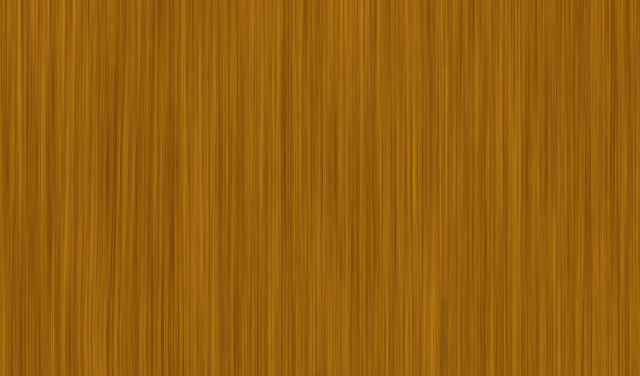
Reproduce this texture procedurally as a Shadertoy shader.

```glsl
// Fine vertical wood grain in golden brown.
// Layers of crisp value noise, stretched along y, sum to one tone; a gentle
// sideways warp bends the fibres, and the tone picks the colour.

const vec3 DARK_WOOD  = vec3(0.45, 0.25, 0.015);
const vec3 LIGHT_WOOD = vec3(0.73, 0.49, 0.085);

float hash(vec2 cell) {
    vec3 q = fract(vec3(cell.xyx) * 0.1031);
    q += dot(q, q.yzx + 33.33);
    return fract((q.x + q.y) * q.z);
}

// Value noise; edge is the share of a cell used to blend sideways.
float valueNoise(vec2 p, float edge) {
    vec2 cell = floor(p);
    vec2 f = fract(p);
    f.x = smoothstep(0.5 - 0.5 * edge, 0.5 + 0.5 * edge, f.x);
    f.y = f.y * f.y * (3.0 - 2.0 * f.y);
    float low  = mix(hash(cell), hash(cell + vec2(1.0, 0.0)), f.x);
    float high = mix(hash(cell + vec2(0.0, 1.0)), hash(cell + 1.0), f.x);
    return mix(low, high, f.y);
}

// Signed streaks: density counts cells across and along one canvas height.
float streaks(vec2 p, vec2 density, float edge, float seed) {
    return valueNoise(p * density + seed * vec2(17.3, 5.7), edge) - 0.5;
}

// Sideways drift of the fibres, strongest in a soft band around bandX.
vec2 bendFibres(vec2 p, float bandX, float bandWidth, float amount) {
    float d = (p.x - bandX) / bandWidth;
    float band = exp(-d * d);
    float sway = sin(p.y * 5.0 + 0.6) + 0.4 * sin(p.y * 9.0 + p.x * 6.0);
    float drift = valueNoise(p * vec2(4.0, 2.0), 1.0) - 0.5;
    return p + vec2(amount * band * sway + 0.001 * drift, 0.0);
}

float grainTone(vec2 p) {
    float tone = 0.5;
    tone += 0.12 * streaks(p, vec2(11.0, 1.2), 1.0, 1.0);   // broad bands
    tone += 0.12 * streaks(p, vec2(47.0, 1.8), 0.9, 2.0);   // fibre bundles
    tone += 0.25 * streaks(p, vec2(139.0, 1.4), 0.7, 3.0);  // long fibres
    tone += 0.37 * streaks(p, vec2(233.0, 2.2), 0.8, 4.0);  // fine fibres
    tone += 0.38 * streaks(p, vec2(311.0, 4.5), 0.9, 5.0);  // short fibres
    tone += 0.13 * streaks(p, vec2(290.0, 26.0), 1.0, 6.0); // flecks
    return tone;
}

// Narrow dark pores that fade in and out along the fibres.
float pores(vec2 p) {
    float line = valueNoise(p * vec2(219.0, 1.6) + 91.0, 0.8);
    float fade = valueNoise(p * vec2(24.0, 3.0) + 37.0, 1.0);
    return smoothstep(0.70, 0.92, line) * fade;
}

void mainImage(out vec4 fragColor, in vec2 fragCoord) {
    vec2 p = fragCoord / iResolution.y;
    vec2 fibre = bendFibres(p, 0.29, 0.13, 0.008);

    float tone = grainTone(fibre) - 0.19 * pores(fibre) + 0.025;
    vec3 color = mix(DARK_WOOD, LIGHT_WOOD, clamp(tone, 0.0, 1.0));
    fragColor = vec4(color, 1.0);
}
```
